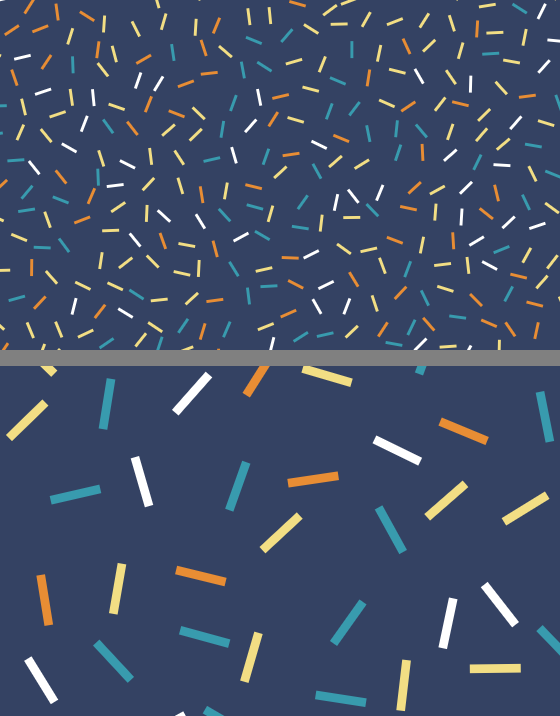
Top: the whole. Bottom: its middle third, enlarged.
Write a WebGL 1 fragment shader that draws this pattern.

```glsl
precision highp float;
// Scattered confetti bars in four colours on a navy ground.

uniform vec2 u_resolution;

// All lengths are fractions of the canvas height, except JITTER and DRIFT (cells).
#define CELL 0.0775
#define JITTER 0.23
#define DRIFT 0.6
#define BAR_LENGTH 0.0485
#define BAR_WIDTH 0.0083
#define NAVY vec3(0.204, 0.259, 0.388)
#define TEAL vec3(0.220, 0.608, 0.682)
#define YELLOW vec3(0.949, 0.871, 0.518)
#define ORANGE vec3(0.910, 0.553, 0.204)
#define WHITE vec3(1.0)

float hash(vec2 cell, float salt) {
    return fract(sin(dot(cell, vec2(127.1, 311.7)) + salt * 74.7) * 43758.5453);
}

// Slow shear that keeps the rows of cells from lining up.
vec2 drift(vec2 p) {
    return DRIFT * sin(0.37 * p.yx + vec2(0.8, 2.1));
}

// Antialiased coverage of a box centred on the origin.
float boxCoverage(vec2 p, vec2 halfSize, float pixel) {
    vec2 inside = clamp(0.5 + (halfSize - abs(p)) / pixel, 0.0, 1.0);
    return inside.x * inside.y;
}

vec3 barColor(float pick) {
    if (pick < 0.39) return YELLOW;
    if (pick < 0.62) return ORANGE;
    if (pick < 0.84) return TEAL;
    return WHITE;
}

void main() {
    float pixel = 1.0 / u_resolution.y;
    vec2 p = gl_FragCoord.xy * pixel / CELL;
    vec2 base = p - drift(p);
    vec3 color = NAVY;

    // Visit the nearby cells of a grid with staggered rows.
    for (int j = -1; j <= 1; j++) {
        float row = floor(base.y) + float(j);
        float stagger = 0.5 * mod(row, 2.0);
        for (int i = -1; i <= 1; i++) {
            vec2 cell = vec2(floor(base.x - stagger) + float(i), row);

            // Place the bar in its cell.
            vec2 center = cell + vec2(0.5 + stagger, 0.5);
            center += drift(center);
            center += JITTER * (2.0 * vec2(hash(cell, 1.0), hash(cell, 2.0)) - 1.0);

            // Turn it to a random direction and paint it.
            float angle = 3.14159 * hash(cell, 3.0);
            vec2 along = vec2(cos(angle), sin(angle));
            vec2 offset = (p - center) * CELL;
            vec2 local = vec2(dot(offset, along), dot(offset, vec2(-along.y, along.x)));
            float cover = boxCoverage(local, 0.5 * vec2(BAR_LENGTH, BAR_WIDTH), pixel);
            color = mix(color, barColor(hash(cell, 4.0)), cover);
        }
    }
    gl_FragColor = vec4(color, 1.0);
}
```
